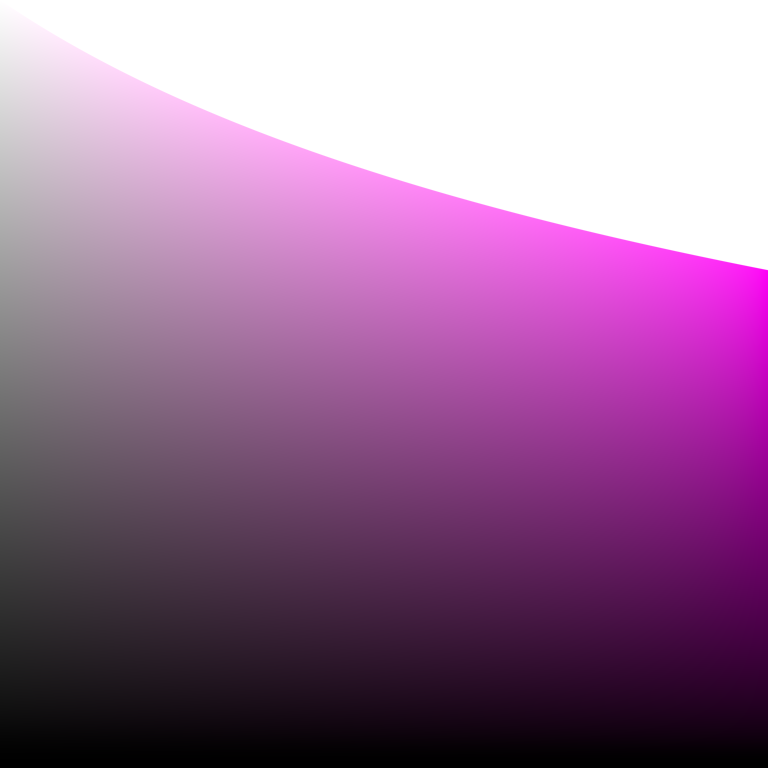
Write a three.js fragment shader that draws this background.

```glsl
// Slice of the sRGB gamut at one Oklab hue: saturation runs across,
// perceived lightness runs up. Colours beyond the gamut are left white,
// and the limit is found by scaling each unit-lightness colour to full.

varying vec2 vUv;

const float HUE_DEGREES = 330.0;
const float MAX_SATURATION = 0.4558;   // Oklab chroma / lightness at the right side
const float EDGE_SOFTNESS = 0.001;     // half width of the gamut edge
const vec3 OUTSIDE_COLOR = vec3(1.0);

// Curve relating Oklab lightness to perceived lightness
const float TOE_A = 0.206;
const float TOE_B = 0.03;
const float TOE_C = (1.0 + TOE_A) / (1.0 + TOE_B);

float toe(float lightness) {
  float t = TOE_C * lightness - TOE_A;
  return 0.5 * (t + sqrt(t * t + 4.0 * TOE_B * TOE_C * lightness));
}

float toeInverse(float perceived) {
  return perceived * (perceived + TOE_A) / (TOE_C * (perceived + TOE_B));
}

vec3 oklabToLinear(vec3 lab) {
  vec3 cone = vec3(
    lab.x + 0.39634 * lab.y + 0.21580 * lab.z,
    lab.x - 0.10556 * lab.y - 0.06385 * lab.z,
    lab.x - 0.08948 * lab.y - 1.29149 * lab.z);
  const mat3 CONE_TO_RGB = mat3(
     4.07674, -1.26844, -0.00420,
    -3.30771,  2.60976, -0.70342,
     0.23097, -0.34132,  1.70761);
  return CONE_TO_RGB * (cone * cone * cone);
}

vec3 encodeSrgb(vec3 linear) {
  vec3 c = clamp(linear, 0.0, 1.0);
  vec3 curve = 1.055 * pow(max(c, vec3(0.00001)), vec3(1.0 / 2.4)) - 0.055;
  return mix(12.92 * c, curve, step(vec3(0.0031308), c));
}

void main() {
  // Colour of this column at unit lightness
  float hue = radians(HUE_DEGREES);
  vec2 chroma = vUv.x * MAX_SATURATION * vec2(cos(hue), sin(hue));
  vec3 unitColor = oklabToLinear(vec3(1.0, chroma));

  // Linear light grows with the cube of Oklab lightness
  float lightness = toeInverse(vUv.y);
  vec3 color = encodeSrgb(unitColor * lightness * lightness * lightness);

  // Height where the brightest channel reaches one
  float peak = max(unitColor.r, max(unitColor.g, unitColor.b));
  float gamutTop = toe(pow(peak, -1.0 / 3.0));
  float outside = smoothstep(gamutTop - EDGE_SOFTNESS, gamutTop + EDGE_SOFTNESS, vUv.y);

  gl_FragColor = vec4(mix(color, OUTSIDE_COLOR, outside), 1.0);
}
```
